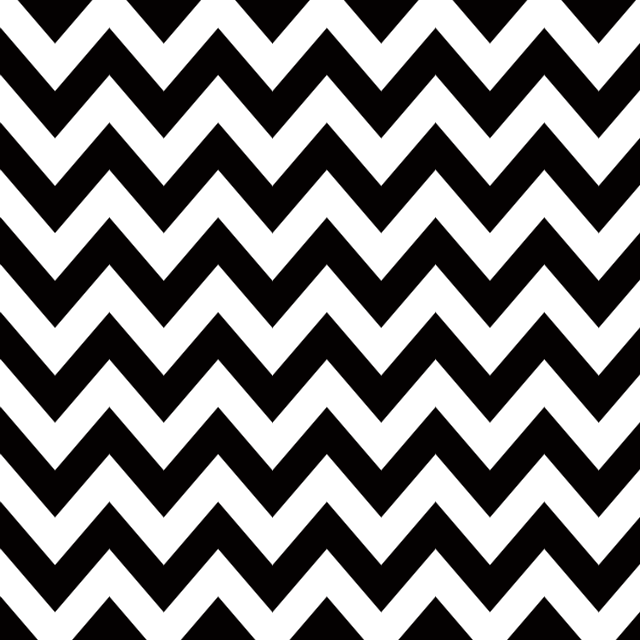
Give the GLSL for this pattern, as a Shadertoy shader.

```glsl
// Black and white chevron stripes: horizontal bands bent by a triangle wave.
// Each pixel is sheared by the wave, folded into one vertical repeat, and
// shaded by its perpendicular distance to the edge of the dark band.

const vec3 WHITE = vec3(1.0);
const vec3 BLACK = vec3(0.016, 0.004, 0.002);

const vec2 PERIOD = vec2(0.1699, 0.1481);  // zigzag width, stripe spacing
const vec2 PEAK = vec2(0.001, 0.0311);     // centre of a dark band at a peak
const float ZIGZAG_HEIGHT = 0.0990;        // from valley to peak
const float BAND_FRACTION = 0.497;         // dark share of the spacing
const float EDGE_PIXELS = 1.3;             // width of the smoothed edge

// Triangle wave of period 1: 1 at whole numbers, 0 halfway between.
float triangleWave(float x) {
    return abs(2.0 * fract(x) - 1.0);
}

// Offset from the nearest multiple of the period.
float repeatCentered(float x, float period) {
    return x - period * floor(x / period + 0.5);
}

// Signed distance to the zigzag bands, negative inside; corners stay sharp.
float chevronDistance(vec2 p, vec2 period, float height, float thickness) {
    float bend = height * (triangleWave(p.x / period.x) - 1.0);
    float vertical = abs(repeatCentered(p.y - bend, period.y)) - 0.5 * thickness;
    float slope = 2.0 * height / period.x;
    return vertical * inversesqrt(1.0 + slope * slope);
}

// Coverage of a shape over an edge of the given width.
float coverage(float dist, float edgeWidth) {
    return clamp(0.5 - dist / edgeWidth, 0.0, 1.0);
}

void mainImage(out vec4 fragColor, in vec2 fragCoord) {
    vec2 uv = fragCoord / iResolution.y;
    float edgeWidth = EDGE_PIXELS / iResolution.y;

    float thickness = BAND_FRACTION * PERIOD.y;
    float dist = chevronDistance(uv - PEAK, PERIOD, ZIGZAG_HEIGHT, thickness);

    fragColor = vec4(mix(WHITE, BLACK, coverage(dist, edgeWidth)), 1.0);
}
```
